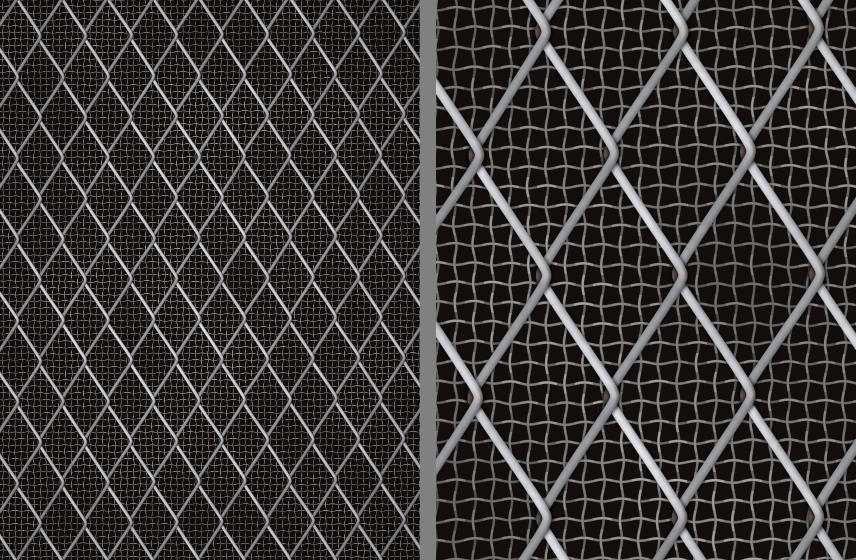
Left, the full canvas; right, a detail of the centre.
Reproduce this texture procedurally as a WebGL 1 fragment shader.

```glsl
precision highp float;
// Chain-link fence in front of a fine woven mesh on near-black ground.
// Each fence wire is a rounded vertical zigzag; neighbours run in opposite
// phase and hook at their bends. Lengths are fractions of canvas height.

uniform vec2 u_resolution;

const float TAU = 6.2831853;

float hash(vec2 p) {
  return fract(sin(dot(p, vec2(127.1, 311.7))) * 43758.55);
}

vec2 gradient(vec2 cell) {
  float angle = TAU * hash(cell);
  return vec2(cos(angle), sin(angle));
}

// Gradient noise, roughly -0.7 to 0.7
float noise(vec2 p) {
  vec2 i = floor(p), f = fract(p);
  vec2 e = vec2(0.0, 1.0);
  vec2 u = f * f * f * (f * (f * 6.0 - 15.0) + 10.0);
  float low = mix(dot(gradient(i), f), dot(gradient(i + e.yx), f - e.yx), u.x);
  float high = mix(dot(gradient(i + e), f - e), dot(gradient(i + e.yy), f - e.yy), u.x);
  return mix(low, high, u.y);
}

float stroke(float dist, float halfWidth, float soft) {
  return 1.0 - smoothstep(halfWidth - soft, halfWidth + soft, dist);
}

// Fine square mesh, slightly warped, its threads passing over and under
vec3 meshLayer(vec2 p, float pixel) {
  vec2 pitch = vec2(0.0111, 0.0117);
  vec2 warp = vec2(noise(p * 13.0), noise(p * 13.0 + 40.0)) * 0.0022;
  vec2 g = (p + warp) / pitch;
  vec2 id = floor(g);
  g += 0.07 * sin(g.yx * TAU * 0.5 + id * TAU * 0.5);
  vec2 dist = abs(fract(g) - 0.5) * pitch;
  float soft = max(0.0005, 0.6 * pixel);
  float upright = stroke(dist.x, 0.0008, soft);
  float level = stroke(dist.y, 0.0008, soft);

  float over = cos(TAU * 0.5 * (id.x + id.y));
  float glint = 0.12 * (hash(id) - 0.5);
  float uprightTone = 0.45 + 0.06 * over + glint;
  float levelTone = 0.47 - 0.06 * over - glint;
  float tone = max(upright * uprightTone, level * levelTone);
  tone *= 0.97 + 0.3 * noise(p * 7.0 + 9.0);
  return max(vec3(0.065, 0.052, 0.048), tone * vec3(1.0, 0.99, 0.97));
}

// One fence wire composited over what lies behind it
vec3 addWire(vec3 behind, vec2 p, float k, float pixel) {
  float period = 0.145, bend = 0.99, swing = 0.0155;
  float phase = TAU * ((p.y - 0.935 - 0.0107 * (p.x - 0.07)) / period + 0.5 * k);
  float c = cos(phase), s = sin(phase);

  // Rounded triangle wave, with distance corrected by its slope
  float centre = 0.05 + 0.0406 * k + swing * asin(bend * c);
  float slope = -swing * bend * s * TAU / (period * sqrt(1.0 - bend * bend * c * c));
  float across = (p.x - centre) / sqrt(1.0 + slope * slope);
  float halfWidth = 0.0028;
  float side = clamp(across / halfWidth, -1.0, 1.0);

  // Falling strands catch more light than rising ones
  float lit = smoothstep(-0.45, 0.45, s);
  float tone = mix(0.58, 0.79, lit);
  tone *= 1.0 - 0.22 * side * side - 0.12 * side;
  tone *= 1.0 + 0.14 * noise(vec2(k * 5.3, p.y * 22.0)) + 0.06 * noise(p * 190.0);
  vec3 steel = tone * vec3(0.985, 0.99, 1.01);

  // Left bends lie behind the next wire and are shaded brown
  float hidden = smoothstep(0.94, 0.995, -c);
  steel = mix(steel, vec3(0.23, 0.17, 0.14), 0.75 * hidden);
  float rim = smoothstep(0.95, 1.0, c) * smoothstep(0.1, 0.9, side);
  steel = mix(steel, vec3(0.30, 0.25, 0.23), 0.5 * rim);

  // Contact shadow, strongest around the hooked bends
  float shadow = stroke(abs(across), 0.0038, 0.0018);
  behind *= 1.0 - shadow * mix(0.35, 0.7, smoothstep(0.85, 1.0, abs(c)));
  return mix(behind, steel, stroke(abs(across), halfWidth, max(0.0004, 0.7 * pixel)));
}

void main() {
  vec2 p = gl_FragCoord.xy / u_resolution.y;
  float pixel = 1.0 / u_resolution.y;
  vec3 color = meshLayer(p, pixel);

  // Hand-woven irregularity, then wires from right to left
  vec2 q = p + 0.0016 * vec2(noise(p * 9.0 + 3.0), noise(p * 9.0 + 71.0));
  float nearest = floor((q.x - 0.05) / 0.0406 + 0.5);
  for (int i = 0; i < 3; i++) {
    color = addWire(color, q, nearest + 1.0 - float(i), pixel);
  }

  // Gentle fall-off toward the edges
  vec2 fromCentre = gl_FragCoord.xy / u_resolution - vec2(0.45, 0.52);
  color *= 1.05 - 0.4 * dot(fromCentre, fromCentre);
  gl_FragColor = vec4(color, 1.0);
}
```
